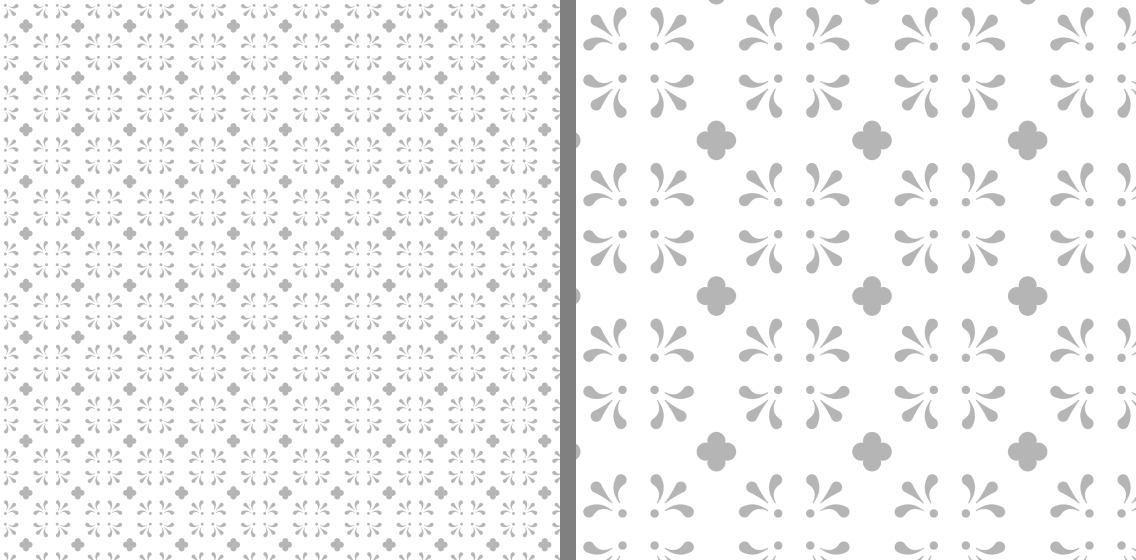
Left: the whole. Right: its middle third, enlarged.
Reproduce this pattern procedurally as a Shadertoy shader.

```glsl
// Grey palmette wallpaper on white: four mirrored sprays of three petals around
// each lattice corner, with a four-lobed clover at each cell centre.
// Folding space onto one octant leaves two petals, a dot and a lobe to measure.

float disc(vec2 p, vec2 centre, float radius) {
    return length(p - centre) - radius;
}

// Reflect into the octant where x >= y >= 0
vec2 foldOctant(vec2 p) {
    p = abs(p);
    return p.x < p.y ? p.yx : p;
}

// Teardrop swept along a quadratic curve, swelling from tail to tip
float petal(vec2 p, vec2 tail, vec2 bend, vec2 tip) {
    float d = 1.0;
    for (int i = 0; i <= 24; i++) {
        float t = float(i) / 24.0;
        vec2 spine = mix(mix(tail, bend, t), mix(bend, tip, t), t);
        d = min(d, disc(p, spine, mix(0.004, 0.036, pow(t, 1.4))));
    }
    return d;
}

float spray(vec2 p) {
    p = foldOctant(p);
    float d = disc(p, vec2(0.103), 0.027);
    // Straight petal on the diagonal
    d = min(d, petal(p, vec2(0.172), vec2(0.222), vec2(0.272)));
    // Outer petal curling back towards the axis
    return min(d, petal(p, vec2(0.172, 0.122), vec2(0.253, 0.170), vec2(0.319, 0.113)));
}

float clover(vec2 p) {
    p = foldOctant(p);
    return min(disc(p, vec2(0.069, 0.0), 0.058), length(p) - 0.04);
}

void mainImage(out vec4 fragColor, in vec2 fragCoord) {
    // Lattice is anchored at the top left corner
    float repeats = 10.794;
    float pixel = repeats / iResolution.y;
    vec2 uv = vec2(fragCoord.x, iResolution.y - fragCoord.y) * pixel;

    float d = min(spray(fract(uv + 0.5) - 0.5), clover(fract(uv) - 0.5));
    float ink = 1.0 - smoothstep(-0.7 * pixel, 0.7 * pixel, d);
    fragColor = vec4(vec3(mix(1.0, 0.71, ink)), 1.0);
}
```
